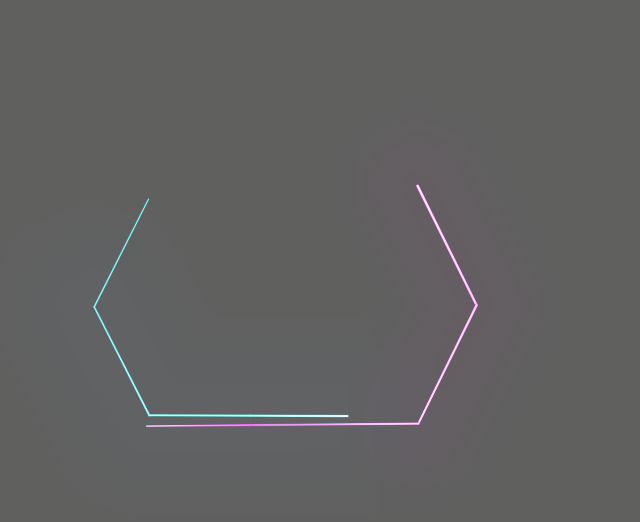
Reproduce this background procedurally as a Shadertoy shader.

```glsl
const vec3 BASE = vec3(0.378, 0.378, 0.374);
const vec3 CYAN = vec3(0.20, 0.88, 0.92);
const vec3 PINK = vec3(0.85, 0.25, 0.85);
const vec3 CYAN_CORE = vec3(0.86, 1.0, 1.0);
const vec3 PINK_CORE = vec3(1.0, 0.92, 1.0);
const vec3 CYAN_TINT = vec3(-0.002, 0.006, 0.016);
const vec3 PINK_TINT = vec3(0.015, -0.008, 0.014);
const float CYAN_REACH = 0.23;
const float PINK_REACH = 0.19;

// Stroke knots: position, half width, paleness of the core
const int KNOTS = 5;
const vec4 CYAN_PATH[KNOTS] = vec4[KNOTS](
    vec4(0.2843, 0.6182, 0.0013, 0.45),
    vec4(0.1805, 0.4121, 0.0016, 0.60),
    vec4(0.2859, 0.2045, 0.0020, 0.80),
    vec4(0.4790, 0.2037, 0.0021, 0.90),
    vec4(0.6655, 0.2029, 0.0023, 1.00));
const vec4 PINK_PATH[KNOTS] = vec4[KNOTS](
    vec4(0.8000, 0.6438, 0.0029, 1.00),
    vec4(0.9130, 0.4153, 0.0027, 0.85),
    vec4(0.8015, 0.1885, 0.0023, 0.95),
    vec4(0.4792, 0.1856, 0.0021, 0.40),
    vec4(0.2811, 0.1837, 0.0015, 0.90));

// Distance to a segment and the fraction along it
vec2 segment(vec2 p, vec2 a, vec2 b) {
    vec2 span = b - a;
    float along = clamp(dot(p - a, span) / dot(span, span), 0.0, 1.0);
    return vec2(length(p - a - span * along), along);
}

// Tapered neon line with a bright core
vec3 drawStroke(vec3 color, vec2 p, vec4 path[KNOTS], vec3 rim, vec3 core) {
    float pixel = 1.0 / iResolution.y;
    for (int i = 0; i < KNOTS - 1; i++) {
        vec2 hit = segment(p, path[i].xy, path[i + 1].xy);
        vec2 style = mix(path[i].zw, path[i + 1].zw, hit.y);
        float cover = clamp((style.x - hit.x) / pixel + 0.5, 0.0, 1.0);
        float heart = 1.0 - smoothstep(style.x * 0.3, style.x + pixel * 0.5, hit.x);
        color = mix(color, mix(rim, core, style.y * heart), cover);
    }
    return color;
}

// Soft light around the legs between two knots
float glow(vec2 p, vec4 path[KNOTS], int first, int last, float reach) {
    float nearest = reach;
    for (int i = first; i < last; i++) {
        nearest = min(nearest, segment(p, path[i].xy, path[i + 1].xy).x);
    }
    return 1.0 - smoothstep(0.0, reach, nearest);
}

void mainImage(out vec4 fragColor, in vec2 fragCoord) {
    vec2 p = fragCoord / iResolution.y;
    vec3 color = BASE;

    // Faint halos
    color += CYAN_TINT * glow(p, CYAN_PATH, 1, 4, CYAN_REACH);
    color += PINK_TINT * glow(p, PINK_PATH, 0, 2, PINK_REACH);

    // Neon frame
    color = drawStroke(color, p, CYAN_PATH, CYAN, CYAN_CORE);
    color = drawStroke(color, p, PINK_PATH, PINK, PINK_CORE);

    fragColor = vec4(color, 1.0);
}
```
